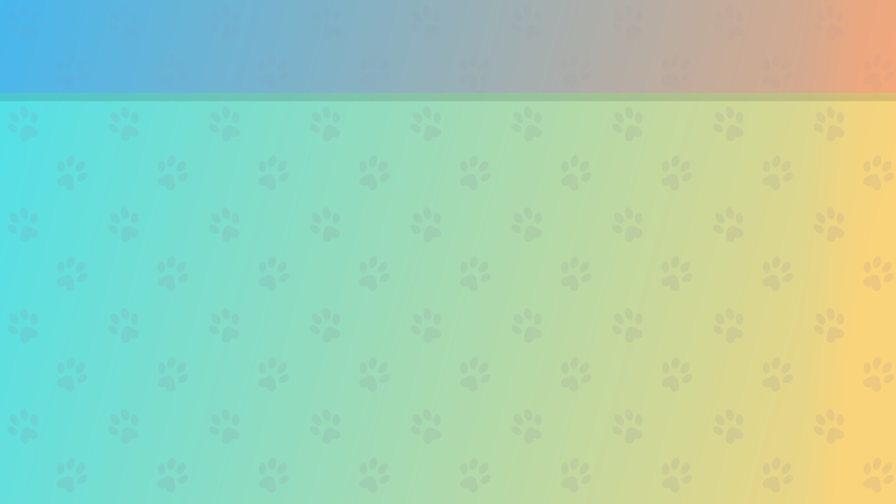
Write a Shadertoy shader that draws this background.

```glsl
const vec3 BODY_LEFT    = vec3(0.31, 0.88, 0.92);
const vec3 BODY_RIGHT   = vec3(0.98, 0.83, 0.48);
const vec3 HEADER_LEFT  = vec3(0.28, 0.72, 0.93);
const vec3 HEADER_RIGHT = vec3(0.97, 0.655, 0.47);
const vec3 PAW_TINT     = vec3(0.55, 0.52, 0.60);

const float PAW_OPACITY    = 0.13;
const float HEADER_PAW     = 0.45;   // paw visibility under the header
const float HEADER_BOTTOM  = 0.815;
const float SHADOW_BOTTOM  = 0.799;
const float SHADOW_OPACITY = 0.11;
const float GRADIENT_ANGLE = 0.262;  // radians below horizontal
const float RIGHT_GLOW     = 0.08;   // extra warmth at the right side
const float WIDTH          = 16.0 / 9.0;

const float PAW_PERIOD = 0.2;
const float PAW_TILT   = 0.46;
const vec2  PAW_LEFT_LEANING  = vec2(0.0555, 0.137);
const vec2  PAW_RIGHT_LEANING = vec2(0.1325, 0.040);

mat2 rotation(float angle) {
    float c = cos(angle), s = sin(angle);
    return mat2(c, s, -s, c);
}

float ellipseDistance(vec2 p, vec2 radius) {
    return (length(p / radius) - 1.0) * min(radius.x, radius.y);
}

float smoothMin(float a, float b, float blend) {
    float h = max(blend - abs(a - b), 0.0) / blend;
    return min(a, b) - 0.25 * h * h * blend;
}

// Upright paw with the main pad at the origin
float pawDistance(vec2 p) {
    p.x = abs(p.x);
    float heel = length(p - vec2(0.010, -0.005)) - 0.0085;
    float crown = length(p - vec2(0.0, 0.005)) - 0.0105;
    float pad = smoothMin(heel, crown, 0.010);

    vec2 inner = rotation(0.15) * (p - vec2(0.0110, 0.0390));
    vec2 outer = rotation(0.45) * (p - vec2(0.0238, 0.0215));
    float toes = min(ellipseDistance(inner, vec2(0.0077, 0.0122)),
                     ellipseDistance(outer, vec2(0.0073, 0.0112)));
    return min(pad, toes);
}

// Two interleaved lattices of mirrored paws
float pawPattern(vec2 p) {
    float nearest = 1.0;
    for (int i = 0; i < 2; i++) {
        vec2 centre = i == 0 ? PAW_LEFT_LEANING : PAW_RIGHT_LEANING;
        vec2 cell = mod(p - centre + 0.5 * PAW_PERIOD, PAW_PERIOD) - 0.5 * PAW_PERIOD;
        if (i == 0) cell.x = -cell.x;
        nearest = min(nearest, pawDistance(rotation(PAW_TILT) * cell));
    }
    return nearest;
}

void mainImage(out vec4 fragColor, in vec2 fragCoord) {
    vec2 uv = fragCoord / iResolution.xy;
    vec2 p = vec2(uv.x * WIDTH, uv.y);
    float pixel = 1.0 / iResolution.y;

    // Slanted gradient with a warmer right side
    vec2 direction = vec2(cos(GRADIENT_ANGLE), sin(GRADIENT_ANGLE));
    float blend = dot(vec2(p.x, 1.0 - p.y), direction) / dot(vec2(WIDTH, 1.0), direction);
    blend = clamp(blend + RIGHT_GLOW * smoothstep(0.89, 0.96, uv.x), 0.0, 1.0);

    float header = smoothstep(-0.5, 0.5, (p.y - HEADER_BOTTOM) / pixel);
    float shadow = smoothstep(-0.5, 0.5, (p.y - SHADOW_BOTTOM) / pixel) * (1.0 - header);

    vec3 color = mix(BODY_LEFT, BODY_RIGHT, blend);
    color *= 1.0 - SHADOW_OPACITY * shadow;
    color = mix(color, mix(HEADER_LEFT, HEADER_RIGHT, blend), header);

    // Faint paw prints
    float paw = 1.0 - smoothstep(-0.7, 0.7, pawPattern(p) / pixel);
    color = mix(color, PAW_TINT, paw * PAW_OPACITY * mix(1.0, HEADER_PAW, header));

    fragColor = vec4(color, 1.0);
}
```
